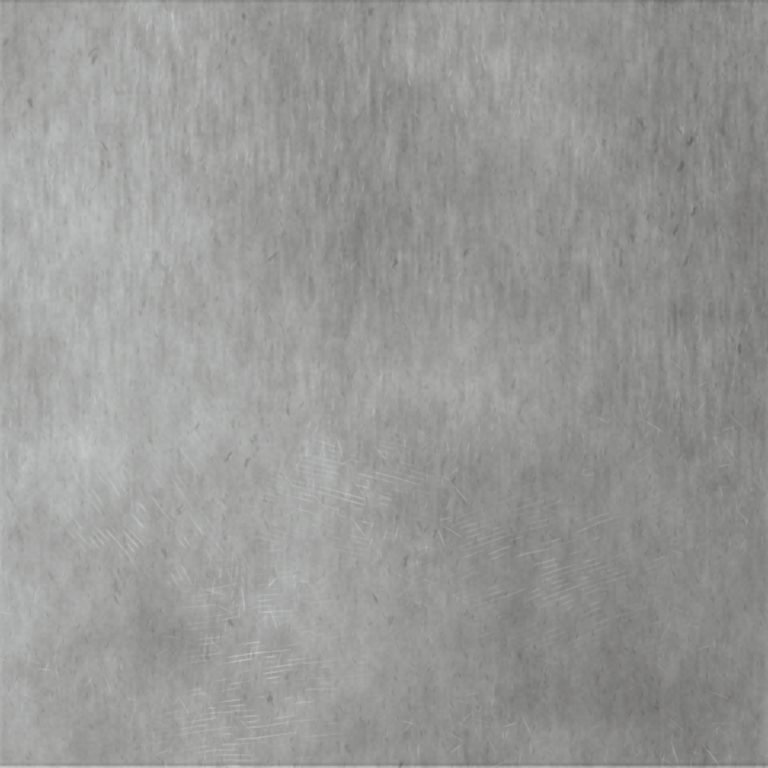
A three.js fragment shader for this texture:

```glsl
// Worn grey concrete tile: warped soft light and dark clouds over a left-to-right
// falloff, fine vertical brushing, faint combed trowel marks and scratches below,
// finished with small dark pits, pale flecks, fine grain and a thin tile edge.

varying vec2 vUv;

float hash(vec2 p) {
  vec3 q = fract(vec3(p.xyx) * 0.1031);
  q += dot(q, q.yzx + 33.33);
  return fract((q.x + q.y) * q.z);
}

vec2 hash2(vec2 p) {
  return vec2(hash(p), hash(p + 31.7));
}

// Value noise centred on zero
float softNoise(vec2 p) {
  vec2 i = floor(p);
  vec2 f = fract(p);
  f = f * f * (3.0 - 2.0 * f);
  float low = mix(hash(i), hash(i + vec2(1.0, 0.0)), f.x);
  float high = mix(hash(i + vec2(0.0, 1.0)), hash(i + 1.0), f.x);
  return mix(low, high, f.y) - 0.5;
}

float fbm(vec2 p) {
  float sum = 0.0;
  float amplitude = 0.5;
  for (int i = 0; i < 5; i++) {
    sum += amplitude * softNoise(p);
    p = mat2(1.6, 1.2, -1.2, 1.6) * p + 17.3;
    amplitude *= 0.5;
  }
  return sum;
}

// Soft elliptical spot
float blob(vec2 p, vec2 centre, vec2 radius) {
  vec2 q = (p - centre) / radius;
  return exp(-dot(q, q));
}

// Short tapered strokes, one per cell; size is half length and width in cells
float strokes(vec2 p, float cells, float angle, float spread, vec2 size, float seed) {
  vec2 grid = p * cells;
  float ink = 0.0;
  for (int j = -1; j <= 1; j++) {
    for (int i = -1; i <= 1; i++) {
      vec2 cell = floor(grid) + vec2(float(i), float(j));
      vec2 look = hash2(cell + seed + 57.0);
      vec2 d = grid - cell - hash2(cell + seed);
      float a = angle + spread * (look.x - 0.5);
      vec2 dir = vec2(cos(a), sin(a));
      float along = dot(d, dir);
      float across = dot(d, vec2(-dir.y, dir.x)) + 0.06 * along * along;
      float body = 1.0 - smoothstep(0.2 * size.x, size.x, abs(along));
      body *= 1.0 - smoothstep(0.2 * size.y, size.y, abs(across));
      ink = max(ink, body * look.y * look.y);
    }
  }
  return ink;
}

// Parallel broken ridges left by a toothed trowel
float combed(vec2 p, float angle, float ridges) {
  vec2 dir = vec2(cos(angle), sin(angle));
  float along = dot(p, dir);
  float across = dot(p, vec2(-dir.y, dir.x)) + 0.008 * softNoise(p * 18.0);
  float ridge = smoothstep(-0.2, 1.0, sin(6.2832 * ridges * across));
  float gaps = softNoise(vec2(along * 60.0, across * ridges)) + 0.6 * softNoise(p * 40.0);
  return ridge * smoothstep(-0.05, 0.4, gaps);
}

// Broad light and dark areas
float cloudTone(vec2 p) {
  float tone = mix(0.627, 0.537, smoothstep(0.0, 1.0, p.x));
  tone += 0.060 * blob(p, vec2(0.13, 0.73), vec2(0.18, 0.23));
  tone += 0.065 * blob(p, vec2(0.14, 0.43), vec2(0.13, 0.06));
  tone += 0.055 * blob(p, vec2(0.02, 0.25), vec2(0.09, 0.20));
  tone += 0.055 * blob(p, vec2(0.60, 0.54), vec2(0.18, 0.08));
  tone += 0.045 * blob(p, vec2(0.72, 0.88), vec2(0.20, 0.20));
  tone += 0.045 * blob(p, vec2(0.40, 0.25), vec2(0.15, 0.22));
  tone -= 0.045 * blob(p, vec2(0.19, 0.16), vec2(0.13, 0.09));
  tone -= 0.030 * blob(p, vec2(0.48, 0.78), vec2(0.12, 0.20));
  tone -= 0.045 * blob(p, vec2(0.82, 0.11), vec2(0.18, 0.09));
  tone -= 0.040 * blob(p, vec2(0.00, 0.98), vec2(0.09, 0.12));
  return tone - 0.025 * blob(p, vec2(1.0, 0.75), vec2(0.12, 0.3));
}

void main() {
  vec2 p = vUv;
  vec2 warp = vec2(fbm(p * 6.0), fbm(p * 6.0 + 40.0));
  float tone = cloudTone(p + 0.16 * warp) + 0.004;
  tone += 0.075 * fbm(p * vec2(7.0, 6.0) + 9.0);
  tone += 0.085 * fbm(p * vec2(38.0, 24.0) + 60.0);

  // Fine vertical brushing, strongest in the upper part
  float brushed = mix(0.45, 1.0, smoothstep(0.3, 0.65, p.y + 0.4 * warp.x));
  float wear = smoothstep(-0.25, 0.3, fbm(p * 9.0 + 25.0));
  float bristle = softNoise(p * vec2(240.0, 42.0)) + 0.8 * softNoise(p * vec2(150.0, 24.0) + 5.0);
  tone += 0.064 * brushed * mix(0.5, 1.0, wear) * bristle;

  // Combed trowel patches and fine scratches in the lower part
  vec2 q = p + 0.2 * warp;
  float comb = blob(q, vec2(0.35, 0.13), vec2(0.09, 0.14)) * combed(p, 0.12, 140.0);
  comb += 0.7 * blob(q, vec2(0.32, 0.18), vec2(0.06, 0.12)) * combed(p, 1.45, 130.0);
  comb += blob(q, vec2(0.23, 0.35), vec2(0.08, 0.10)) * combed(p, -0.95, 120.0);
  comb += 0.8 * blob(q, vec2(0.49, 0.36), vec2(0.09, 0.07)) * combed(p, -0.25, 140.0);
  comb += 0.7 * blob(q, vec2(0.72, 0.28), vec2(0.14, 0.08)) * combed(p, 0.35, 130.0);
  tone += 0.080 * comb;
  float worked = 1.0 - smoothstep(0.3, 0.6, p.y + 0.5 * warp.y);
  float scratched = mix(0.15, 1.0, worked) * wear;
  tone += 0.085 * scratched * strokes(p, 24.0, -0.85, 1.2, vec2(0.55, 0.05), 3.0);
  tone += 0.075 * scratched * strokes(p, 36.0, 0.5, 2.2, vec2(0.45, 0.08), 71.0);

  // Pale flecks and scattered dark pits
  tone += 0.065 * wear * strokes(p, 64.0, 1.5, 0.7, vec2(0.5, 0.14), 19.0);
  vec2 rough = p + 0.004 * vec2(softNoise(p * 190.0), softNoise(p * 190.0 + 8.0));
  float pitted = smoothstep(0.0, 0.2, fbm(p * 9.0 + 80.0));
  tone -= 0.10 * pitted * strokes(rough, 26.0, 1.6, 1.3, vec2(0.27, 0.10), 37.0);
  tone -= 0.045 * strokes(rough, 72.0, 1.6, 0.9, vec2(0.45, 0.17), 93.0);

  // Fine grain
  tone += 0.030 * softNoise(p * 240.0) + 0.030 * softNoise(p * vec2(130.0, 90.0) + 12.0);

  // Shaded rim with a pale lower lip
  float side = min(p.x, 1.0 - p.x);
  tone -= 0.06 * smoothstep(0.995, 0.999, p.y);
  tone += 0.02 * (1.0 - smoothstep(0.001, 0.005, side));
  tone -= 0.04 * blob(p, vec2(0.5, 0.005), vec2(4.0, 0.002));
  tone += 0.12 * (1.0 - smoothstep(0.001, 0.004, p.y));

  vec3 warmShadow = vec3(1.003, 1.0, 0.982);
  vec3 coolLight = vec3(0.994, 1.003, 0.996);
  vec3 tint = mix(warmShadow, coolLight, smoothstep(0.48, 0.70, tone));
  gl_FragColor = vec4(clamp(tone * tint, 0.0, 1.0), 1.0);
}
```
